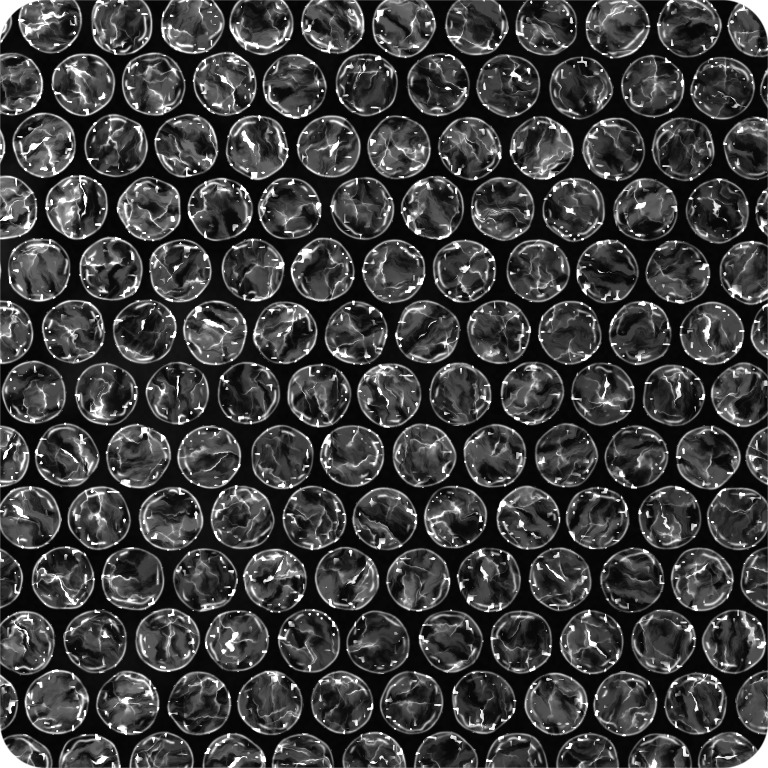
A WebGL 2 fragment shader for this pattern:

```glsl
#version 300 es
precision highp float;

uniform vec2 u_resolution;
out vec4 fragColor;

// Layout, in canvas widths
const float COLUMN_STEP = 0.09245;
const float ROW_STEP = 0.0804;
const vec2 FIRST_BUBBLE = vec2(0.0651, 0.969);
const float ROW_DRIFT = 0.0033;
const float ROW_TILT = 0.012;
const float RADIUS = 0.0418;
const float JITTER = 0.003;
const float CORNER_RADIUS = 0.06;

// Film, in bubble radii
const float LUMPINESS = 0.09;
const float RIM_WIDTH = 0.034;
const int CREASES = 7;
const float CREASE_WIDTH = 0.035;
const float GLINT_CHANCE = 0.4;

// Grey tones
const float BACKDROP = 0.025;
const float HAZE = 0.09;
const float FILM = 0.27;
const float RIM = 0.5;
const float GLINT = 0.93;
const vec3 PAPER = vec3(1.0);

float hash(vec2 p) {
    return fract(sin(dot(p, vec2(127.1, 311.7))) * 43758.5);
}

float noise(vec2 p) {
    vec2 i = floor(p), f = fract(p);
    f = f * f * (3.0 - 2.0 * f);
    return mix(mix(hash(i), hash(i + vec2(1, 0)), f.x),
               mix(hash(i + vec2(0, 1)), hash(i + vec2(1, 1)), f.x), f.y);
}

float fbm(vec2 p) {
    float sum = 0.0, amplitude = 0.533;
    for (int i = 0; i < 4; i++) {
        sum += amplitude * noise(p);
        p = mat2(1.6, 1.2, -1.2, 1.6) * p + 5.3;
        amplitude *= 0.5;
    }
    return sum;
}

vec2 direction(float turn) {
    return vec2(cos(6.2832 * turn), sin(6.2832 * turn));
}

float bell(float x, float width) {
    return exp(-x * x / (width * width));
}

// Straight folds: a bright edge with a soft sheen on one side
float creases(vec2 p, vec2 id) {
    float light = 0.0;
    for (int i = 0; i < CREASES; i++) {
        vec2 key = id + 19.7 * float(i + 1);
        vec2 normal = direction(hash(key));
        float d = dot(p, normal) - 1.7 * (hash(key + 1.3) - 0.5);
        float along = dot(p, vec2(-normal.y, normal.x)) - 1.2 * (hash(key + 2.9) - 0.5);
        float fade = 1.0 - smoothstep(0.1, mix(0.35, 1.0, hash(key + 4.1)), abs(along));
        float sheen = smoothstep(-0.03, 0.03, d) * exp(-6.0 * max(d, 0.0));
        float strength = hash(key + 6.7);
        light += fade * strength * (0.55 * bell(d, CREASE_WIDTH) + 0.3 * sheen);
    }
    return light;
}

// Tone of one bubble; p is in radii, edge is the depth below the outline
float bubbleTone(vec2 p, float edge, vec2 id) {
    vec2 seed = 40.0 * vec2(hash(id + 3.1), hash(id + 8.3));
    vec2 around = p / max(length(p), 0.001);
    vec2 bent = p + 0.55 * (vec2(fbm(2.2 * p + seed), fbm(2.2 * p + seed + 17.0)) - 0.5);

    // Streaked, crumpled film
    vec2 grain = direction(hash(id + 5.9));
    vec2 q = mat2(grain.x, -grain.y, grain.y, grain.x) * bent;
    float streaks = smoothstep(0.27, 0.72, fbm(q * vec2(1.6, 4.2) + seed));
    float tone = 0.035 + FILM * streaks * mix(0.75, 1.25, hash(id + 2.2));
    tone += creases(bent, id) * mix(0.35, 1.25, noise(7.0 * p + seed));

    // Broken inner fold and small sparkles along the wall
    float fold = edge - 0.1 - 0.2 * noise(2.5 * around + seed);
    tone += 0.65 * bell(fold, 0.045) * smoothstep(0.45, 0.8, noise(3.5 * p + seed + 9.0));
    float wall = 1.0 - smoothstep(0.15, 0.55, edge);
    tone += GLINT * smoothstep(0.77, 0.92, noise(8.0 * p + seed)) * wall;

    // Occasional ragged shard of light
    vec2 shard = q - 0.6 * (vec2(hash(id + 11.0), hash(id + 12.0)) - 0.5);
    float ragged = 0.13 * noise(6.0 * p + seed) - 0.02;
    float glint = smoothstep(0.03, -0.03, abs(shard.y) + 0.12 * abs(shard.x) - ragged)
                * smoothstep(0.65, 0.4, abs(shard.x));
    tone += GLINT * glint * step(hash(id + 14.0), GLINT_CHANCE);

    // Thin outline of uneven brightness
    tone += RIM * bell(edge - 0.045, RIM_WIDTH) * mix(0.35, 1.2, noise(3.0 * around + seed));
    return tone;
}

void main() {
    vec2 uv = gl_FragCoord.xy / u_resolution;
    float pixel = 1.0 / min(u_resolution.x, u_resolution.y);
    vec2 sheet = uv + vec2(0.0, ROW_TILT * (uv.x - 0.5) * max(uv.y - 0.4, 0.0));

    // Nearest bubble in the two closest staggered rows
    vec2 local = vec2(9.0), id = vec2(0.0);
    float firstRow = floor((FIRST_BUBBLE.y - sheet.y) / ROW_STEP);
    for (int k = 0; k < 2; k++) {
        float row = firstRow + float(k);
        float start = FIRST_BUBBLE.x - ROW_DRIFT * row + 0.5 * COLUMN_STEP * mod(row, 2.0);
        float column = round((sheet.x - start) / COLUMN_STEP);
        vec2 key = vec2(column, row);
        vec2 centre = vec2(start + column * COLUMN_STEP, FIRST_BUBBLE.y - row * ROW_STEP);
        centre += JITTER * (vec2(hash(key + 0.4), hash(key + 0.7)) - 0.5);
        vec2 offset = (sheet - centre) / RADIUS;
        if (length(offset) < length(local)) { local = offset; id = key; }
    }

    // Backdrop with faint haze toward the upper left
    float side = smoothstep(1.1, 0.0, uv.x + 0.5 * (1.0 - uv.y));
    float tone = BACKDROP + HAZE * side * smoothstep(0.4, 0.8, fbm(7.0 * uv)) + 0.015 * (noise(190.0 * uv) - 0.5);

    // Lumpy bubble outline
    vec2 around = local / max(length(local), 0.001);
    float outline = 1.0 + LUMPINESS * (noise(1.8 * around + 7.3 * id) - 0.5);
    float edge = outline - length(local);
    float cover = smoothstep(-pixel, pixel, edge * RADIUS);
    float exposure = mix(0.85, 1.2, side);
    tone = mix(tone, exposure * bubbleTone(local, edge, id), cover);

    // Rounded sheet corners
    vec2 box = abs(uv - 0.5) - 0.5 + CORNER_RADIUS;
    float outside = length(max(box, 0.0)) - CORNER_RADIUS;
    vec3 colour = mix(vec3(clamp(tone, 0.0, 1.0)), PAPER, smoothstep(-pixel, pixel, outside));
    fragColor = vec4(colour, 1.0);
}
```
